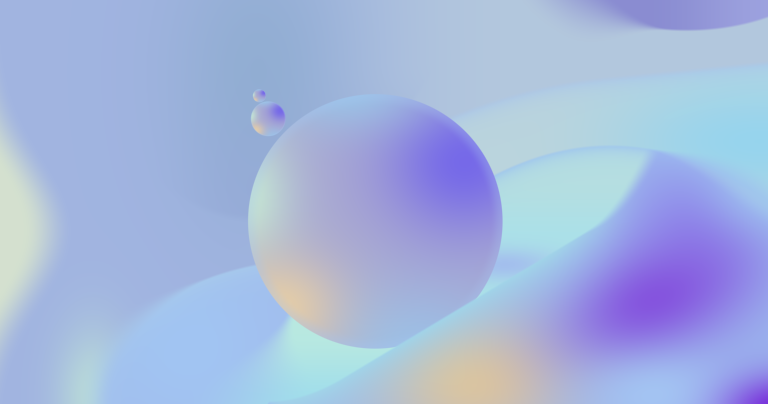
Reproduce this background procedurally as a WebGL 1 fragment shader.

```glsl
precision highp float;
// Pastel abstract scene: a glossy sphere with two beads rests in a soft ring.
// Each surface is a mask from a curve or ellipse, painted back to front
// and shaded by blending broad Gaussian pools of colour.

uniform vec2 u_resolution;

// Soft coverage: 0 below -width, 1 above +width.
float cover(float d, float width) {
  return smoothstep(-width, width, d);
}

// Blends a Gaussian pool of colour into the base.
vec3 pool(vec3 base, vec3 tint, vec2 p, vec2 centre, vec2 size) {
  vec2 q = (p - centre) / size;
  return mix(base, tint, exp(-dot(q, q)));
}

// Approximate distance inside an ellipse, positive within.
float ellipseDepth(vec2 p, vec2 centre, vec2 radii) {
  vec2 q = (p - centre) / radii;
  float len = length(q);
  return len * (1.0 - len) / max(length(q / radii), 0.001);
}

// Light bluish rim just below a curve.
vec3 rim(vec3 base, vec3 tint, float depth, float width, float amount) {
  return mix(base, tint, amount * exp(-max(depth, 0.0) / width));
}

vec3 backdrop(vec2 p) {
  vec3 c = mix(vec3(0.63, 0.705, 0.88), vec3(0.70, 0.78, 0.865),
               smoothstep(0.55, 1.3, p.x));
  c = pool(c, vec3(0.57, 0.68, 0.825), p, vec2(0.64, 0.82), vec2(0.22, 0.36));
  // Faint fold left of the sphere
  float fold = 0.46 + 1.8 * (0.62 - p.x) * (0.62 - p.x);
  float shade = cover(p.y - fold, 0.012) * smoothstep(0.36, 0.64, p.x)
              * (1.0 - smoothstep(0.5, 0.85, p.y));
  c = mix(c, vec3(0.57, 0.65, 0.83), 0.5 * shade);
  // Cream glow on the left border
  float v = (p.y - 0.43) / 0.25;
  float bulge = 0.18 * exp(-v * v) - 0.06;
  c = mix(c, vec3(0.83, 0.88, 0.81), cover(bulge - p.x, 0.065));
  return pool(c, vec3(0.72, 0.85, 0.85), p, vec2(0.23, 0.02), vec2(0.09, 0.17));
}

vec3 upperBlob(vec3 base, vec2 p) {
  float depth = ellipseDepth(p, vec2(1.70, 1.13), vec2(0.37, 0.205));
  float soft = mix(0.09, 0.004, smoothstep(1.4, 1.65, p.x));
  vec3 c = mix(vec3(0.54, 0.55, 0.82), vec3(0.61, 0.63, 0.87),
               smoothstep(1.6, 1.9, p.x));
  return mix(base, c, cover(depth, soft));
}

vec3 farBand(vec3 base, vec2 p) {
  float bend = max(0.0, 1.485 - p.x);
  float depth = 0.802 + 0.1 * (p.x - 1.485) - 0.43 * bend * bend - p.y;
  vec3 c = mix(vec3(0.73, 0.83, 0.865), vec3(0.68, 0.84, 0.89),
               smoothstep(1.3, 1.85, p.x));
  c = pool(c, vec3(0.59, 0.83, 0.93), p, vec2(1.88, 0.65), vec2(0.3, 0.12));
  c = rim(c, vec3(0.66, 0.77, 0.92), depth, 0.025, 0.75);
  return mix(base, c, cover(depth, 0.009) * smoothstep(0.9, 1.1, p.x));
}

vec3 leftLobe(vec3 base, vec2 p) {
  float depth = ellipseDepth(p, vec2(0.80, 0.0), vec2(0.565, 0.36));
  float soft = mix(0.045, 0.004, smoothstep(0.25, 0.52, p.x));
  vec3 c = pool(vec3(0.63, 0.74, 0.93), vec3(0.63, 0.77, 0.95), p,
                vec2(0.47, 0.14), vec2(0.2));
  c = rim(c, vec3(0.66, 0.80, 0.92), depth, 0.035, 0.7);
  // Pale inner wall
  float wall = p.x - 0.61 - 0.5 * p.y;
  float blur = mix(0.17, 0.015, smoothstep(0.0, 0.22, p.y));
  vec3 pale = mix(vec3(0.63, 0.87, 0.92), vec3(0.72, 0.91, 0.88),
                  smoothstep(0.0, 0.18, p.y));
  c = mix(c, pale, cover(wall, blur));
  return mix(base, c, cover(depth, soft));
}

vec3 bowl(vec3 base, vec2 p, float depth) {
  vec3 c = mix(vec3(0.67, 0.88, 0.91), vec3(0.71, 0.87, 0.88),
               smoothstep(0.4, 0.56, p.y));
  c = pool(c, vec3(0.64, 0.75, 0.93), p, vec2(1.25, 0.345), vec2(0.13, 0.04));
  c = rim(c, vec3(0.61, 0.76, 0.94), depth, 0.02, 0.8);
  float soft = mix(0.004, 0.07, smoothstep(1.6, 1.9, p.x));
  return mix(base, c, cover(depth, soft));
}

vec3 frontTube(vec3 base, vec2 p, float archDepth) {
  // Front lip: a slope that flattens at the left and rises at the right
  float low = max(0.0, 0.85 - p.x);
  float high = max(0.0, p.x - 1.47);
  float lip = 0.268 + 0.6 * (p.x - 1.19) + 1.5 * low * low + 5.0 * high * high;
  float depth = lip - p.y;
  vec3 c = vec3(0.61, 0.71, 0.93);
  c = pool(c, vec3(0.56, 0.54, 0.92), p, vec2(1.73, 0.44), vec2(0.17, 0.17));
  c = pool(c, vec3(0.62, 0.77, 0.94), p, vec2(1.92, 0.53), vec2(0.16, 0.13));
  c = pool(c, vec3(0.87, 0.77, 0.61), p, vec2(1.17, 0.06), vec2(0.25, 0.17));
  // Purple pool stretched along the tube
  vec2 slant = p - vec2(0.0, 0.25 * (p.x - 1.62));
  c = pool(c, vec3(0.52, 0.33, 0.87), slant, vec2(1.62, 0.26), vec2(0.23, 0.14));
  c = pool(c, vec3(0.64, 0.77, 0.95), p, vec2(1.64, 0.02), vec2(0.19, 0.09));
  c = pool(c, vec3(0.46, 0.15, 0.85), p, vec2(1.93, -0.02), vec2(0.14, 0.09));
  float fade = 1.0 - smoothstep(1.35, 1.65, p.x);
  c = rim(c, vec3(0.63, 0.83, 0.91), depth, 0.075, fade);
  c = rim(c, vec3(0.61, 0.74, 0.94), archDepth, 0.03, 0.7);
  float soft = mix(0.004, 0.055, smoothstep(1.44, 1.65, p.x));
  float archSoft = mix(0.004, 0.07, smoothstep(1.6, 1.9, p.x));
  return mix(base, c, cover(depth, soft) * cover(archDepth, archSoft));
}

vec3 ball(vec3 base, vec2 p, vec2 centre, float radius) {
  vec2 q = (p - centre) / radius;
  vec3 c = vec3(0.66, 0.66, 0.82);
  c = pool(c, vec3(0.61, 0.75, 0.90), q, vec2(0.3, -1.05), vec2(0.8, 0.55));
  c = pool(c, vec3(0.46, 0.41, 0.91), q, vec2(0.7, 0.48), vec2(0.62, 0.58));
  c = pool(c, vec3(0.60, 0.77, 0.91), q, vec2(-0.25, 1.08), vec2(0.65, 0.35));
  c = pool(c, vec3(0.77, 0.90, 0.83), q, vec2(-1.05, 0.2), vec2(0.4, 0.55));
  c = pool(c, vec3(0.89, 0.80, 0.66), q, vec2(-0.75, -0.68), vec2(0.5, 0.42));
  c = mix(c, vec3(0.65, 0.77, 0.94), 0.3 * smoothstep(0.9, 1.0, length(q)));
  return mix(base, c, cover(radius * (1.0 - length(q)), 0.8 / u_resolution.y));
}

void main() {
  vec2 p = gl_FragCoord.xy / u_resolution.y;
  float archDepth = 0.639 - 0.89 * (p.x - 1.51) * (p.x - 1.51) - p.y;
  vec3 c = backdrop(p);
  c = upperBlob(c, p);
  c = farBand(c, p);
  c = bowl(c, p, archDepth);
  c = leftLobe(c, p);
  // Beads, sphere, then the lip that overlaps them
  c = ball(c, p, vec2(0.642, 0.763), 0.016);
  c = ball(c, p, vec2(0.664, 0.706), 0.043);
  c = ball(c, p, vec2(0.929, 0.452), 0.315);
  c = frontTube(c, p, archDepth);
  gl_FragColor = vec4(c, 1.0);
}
```
